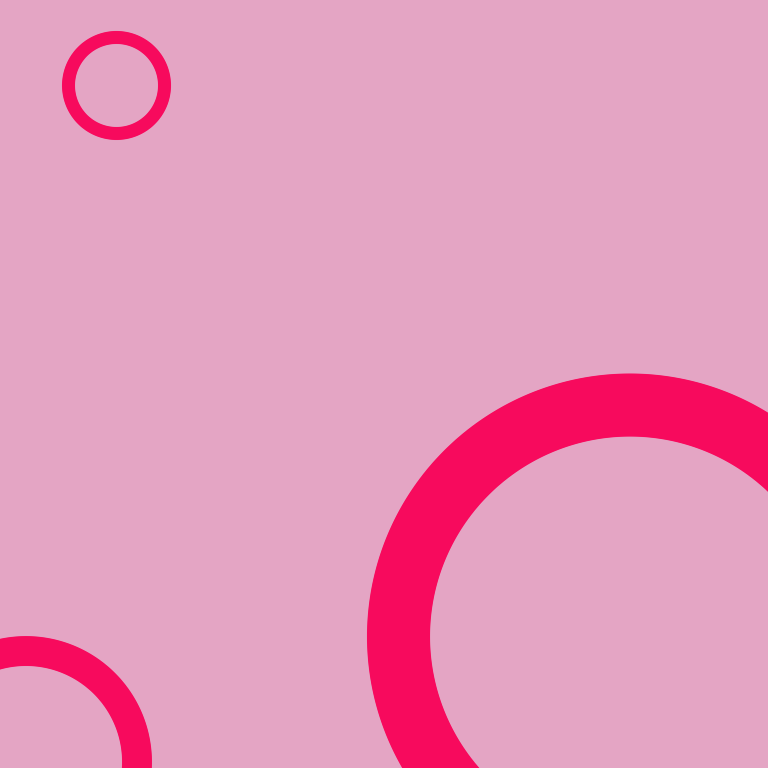
A WebGL 2 fragment shader for this background:

```glsl
#version 300 es
precision highp float;

uniform vec2 u_resolution;
out vec4 fragColor;

// Coverage of a ring with the given mid-line radius and half thickness
float ring(vec2 p, vec2 center, float radius, float halfWidth) {
    float dist = abs(length(p - center) - radius) - halfWidth;
    float pixel = 1.0 / min(u_resolution.x, u_resolution.y);
    return 1.0 - smoothstep(-0.6 * pixel, 0.6 * pixel, dist);
}

void main() {
    vec2 p = gl_FragCoord.xy / u_resolution;

    vec3 pink = vec3(0.894, 0.647, 0.769);
    vec3 crimson = vec3(0.969, 0.039, 0.365);

    // Large ring at right, medium in the lower corner, small at upper left
    float cover = ring(p, vec2(0.8203, 0.1712), 0.3014, 0.0411);
    cover = max(cover, ring(p, vec2(0.0339, 0.0078), 0.1445, 0.0195));
    cover = max(cover, ring(p, vec2(0.1517, 0.8887), 0.0625, 0.0085));

    fragColor = vec4(mix(pink, crimson, cover), 1.0);
}
```
